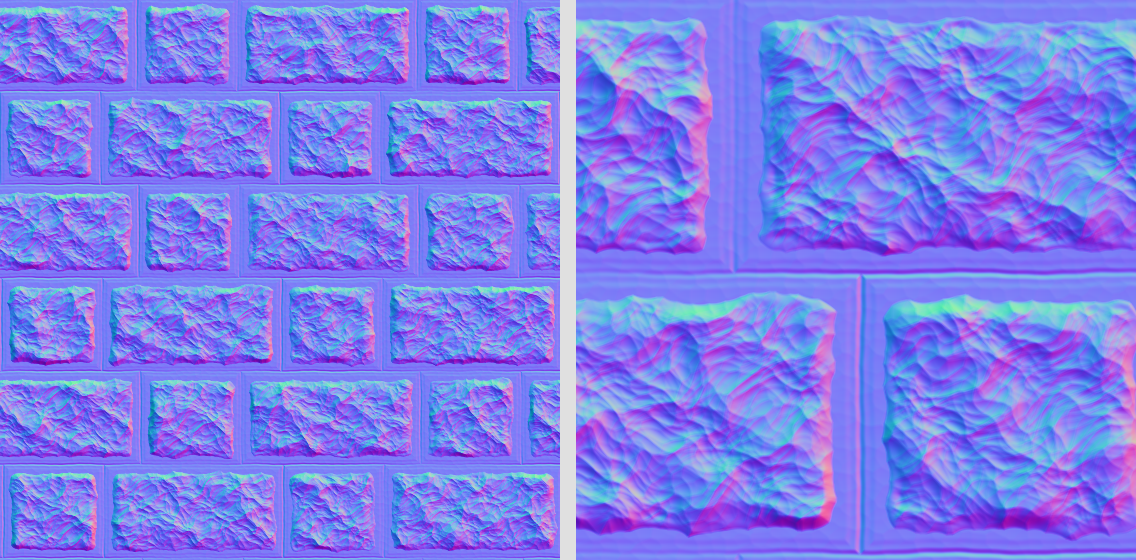
Left, the full canvas; right, a detail of the centre.
This texture map is drawn by a Shadertoy shader. Its source:

```glsl
// Layout, in units of one course height
const float COURSES = 6.0;
const float PERIOD = 3.0;           // one short block plus one long block
const float SHORT_BLOCK = 1.08;
const float COURSE_LIFT = 0.023;
const float BOND_SHIFT = 1.48;      // offset of every second course
const float COURSE_DRIFT = 0.01;    // slight slide of each course
const float MARGIN = 0.092;         // flat border between joint and stone
const float STONE_DROP = 0.008;

// Relief
const float CORNER = 0.06;
const float BEVEL = 0.10;
const float RISE = 0.05;
const float ROUGHNESS = 0.29;
const float GRAIN = 0.0016;
const float CHIPPING = 0.045;
const float JOINT_WIDTH = 0.017;
const float JOINT_DEPTH = 0.010;
const float LIP_HEIGHT = 0.003;
const float SAMPLE_STEP = 0.006;

// Normal encoding
const vec3 COLOR_BIAS = vec3(0.49, 0.49, 0.50);
const vec3 COLOR_SCALE = vec3(0.49, 0.49, 0.47);

vec2 hash22(vec2 p) {
    vec3 a = fract(vec3(p.xyx) * vec3(0.1031, 0.1030, 0.0973));
    a += dot(a, a.yzx + 33.33);
    return fract((a.xx + a.yz) * a.zy);
}

// Squared distance to the nearest scattered point, centred near zero
float cellNoise(vec2 p) {
    vec2 cell = floor(p), local = fract(p);
    float nearest = 2.0;
    for (int j = -1; j <= 1; j++)
    for (int i = -1; i <= 1; i++) {
        vec2 o = vec2(i, j);
        vec2 d = o + hash22(cell + o) - local;
        nearest = min(nearest, dot(d, d));
    }
    return nearest - 0.22;
}

// Layered sines for bending coordinates
vec2 waves(vec2 p) {
    return sin(p.yx * 1.7 + vec2(0.4, 2.1))
         + 0.5 * sin(p * 3.9 + p.yx * 2.3)
         + 0.3 * sin(p.yx * 8.3 - p * 3.1);
}

// Split rock: skewed cellular layers of equal steepness
float rockFace(vec2 p) {
    p += 0.035 * waves(p * 4.0);
    float height = 0.0, frequency = 3.2, skew = 0.45;
    for (int i = 0; i < 4; i++) {
        vec2 q = vec2(0.68 * p.x, p.y + skew * p.x);
        height += cellNoise(q * frequency + float(i) * 17.3) / frequency;
        frequency *= 2.1;
        skew *= -0.9;
    }
    return ROUGHNESS * height;
}

float roundedBox(vec2 p, vec2 halfSize, float radius) {
    vec2 a = abs(p) - halfSize + radius;
    return length(max(a, 0.0)) + min(max(a.x, a.y), 0.0) - radius;
}

float wallHeight(vec2 p) {
    // Locate the block
    vec2 bent = p + 0.003 * waves(p * 6.0);
    float course = floor(bent.y);
    float x = bent.x - 0.035 + COURSE_DRIFT * course - BOND_SHIFT * mod(course, 2.0);
    float pairIndex = floor(x / PERIOD);
    x -= pairIndex * PERIOD;
    float isLong = step(SHORT_BLOCK, x);
    float left = isLong * SHORT_BLOCK;
    float width = mix(SHORT_BLOCK, PERIOD - SHORT_BLOCK, isLong);
    vec2 halfCell = 0.5 * vec2(width, 1.0);
    vec2 local = vec2(x - left, bent.y - course) - halfCell;
    vec2 seed = hash22(vec2(2.0 * pairIndex + isLong, course) + 41.0);

    // Flat border with fine grain, lip and joint
    vec2 gap = halfCell - abs(local);
    float edge = min(gap.x, gap.y);
    float wear = 0.6 + 0.4 * sin(p.x * 2.3 + 1.8 * sin(p.y * 3.1));
    float height = GRAIN * cellNoise(p * vec2(19.0, 24.0));
    height += LIP_HEIGHT * smoothstep(0.03, 0.055, edge);
    height -= JOINT_DEPTH * wear * (1.0 - smoothstep(0.0, JOINT_WIDTH, edge));

    // Raised stone with a chipped bevel
    vec2 stoneHalf = halfCell - MARGIN - 0.012 * (seed - 0.5);
    vec2 center = vec2(0.012 * (seed.y - 0.5), -STONE_DROP);
    float chips = cellNoise(p * 5.0 + seed * 9.0) + 0.4 * cellNoise(p * 15.0);
    float inside = CHIPPING * chips - roundedBox(local - center, stoneHalf, CORNER);
    float bevel = BEVEL * (0.8 + 0.5 * seed.x);
    float slope = 1.0 - clamp(inside / bevel, 0.0, 1.0);
    height += RISE * (0.9 + 0.3 * seed.y) * (1.0 - slope * slope);
    height += rockFace(p + seed * 5.0) * smoothstep(0.0, 0.05, inside);
    return height;
}

void mainImage(out vec4 fragColor, in vec2 fragCoord) {
    vec2 p = fragCoord / iResolution.xy * COURSES;
    p.y -= COURSE_LIFT;

    // Surface normal from central differences
    vec2 e = vec2(SAMPLE_STEP, 0.0);
    vec2 gradient = vec2(wallHeight(p + e.xy) - wallHeight(p - e.xy),
                         wallHeight(p + e.yx) - wallHeight(p - e.yx)) / (2.0 * SAMPLE_STEP);
    vec3 normal = normalize(vec3(-gradient, 1.0));
    fragColor = vec4(COLOR_BIAS + COLOR_SCALE * normal, 1.0);
}
```
